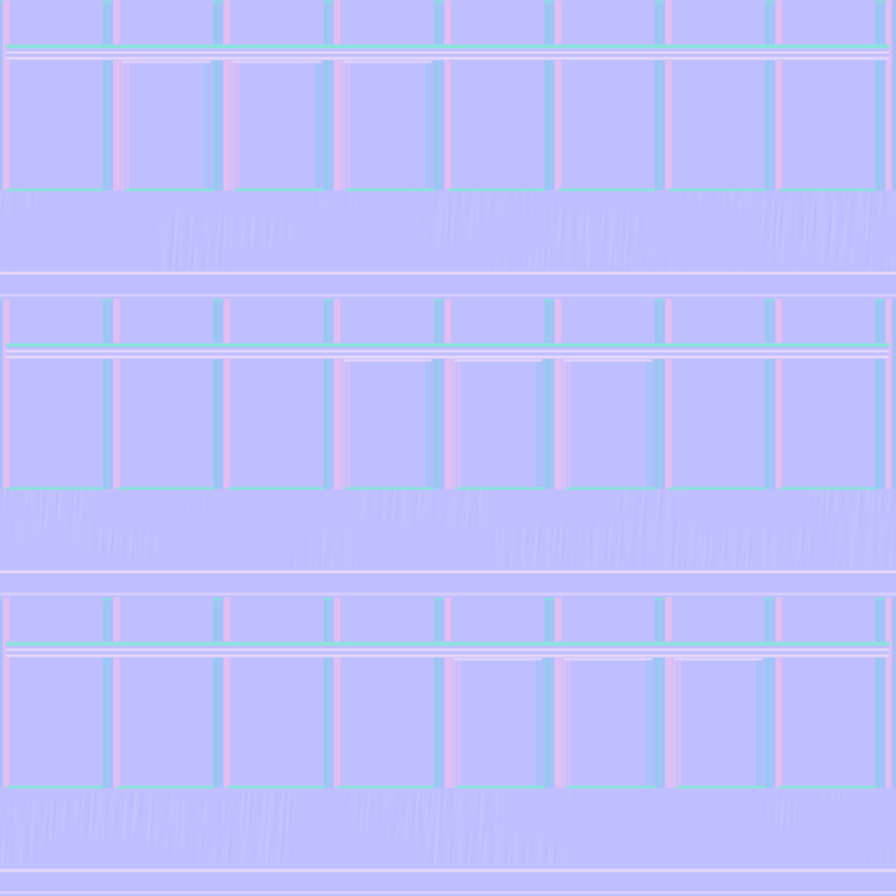
This texture map is drawn by a WebGL 1 fragment shader. Its source:

```glsl
precision highp float;
// Normal-map style facade: three storeys of eight framed panes, with moulded
// rails, a scuffed wall strip and three inset panes per storey. Every bevel
// is a box-filtered band, laid out on a grid of 768 units per canvas side.
uniform vec2 u_resolution;

const float GRID = 768.0;
const float STOREY = 256.0;
const float PANE = 94.6;
const float FIRST_POST = 2.5;

const vec3 FLAT = vec3(0.75, 0.75, 1.0);
const vec3 PINK = vec3(0.89, 0.745, 0.95);
const vec3 SOFT_PINK = vec3(0.83, 0.755, 0.975);
const vec3 PALE = vec3(0.90, 0.84, 0.98);
const vec3 BLUE = vec3(0.66, 0.75, 0.98);
const vec3 DEEP_BLUE = vec3(0.59, 0.79, 0.94);
const vec3 TEAL = vec3(0.53, 0.90, 0.85);

float hash(vec2 p) {
  return fract(sin(dot(p, vec2(127.1, 311.7))) * 43758.5453);
}

float noise(vec2 p) {
  vec2 i = floor(p);
  vec2 f = fract(p);
  f = f * f * (3.0 - 2.0 * f);
  float low = mix(hash(i), hash(i + vec2(1.0, 0.0)), f.x);
  float high = mix(hash(i + vec2(0.0, 1.0)), hash(i + vec2(1.0, 1.0)), f.x);
  return mix(low, high, f.y);
}

// Coverage of the interval from a to b, filtered over a width of soft.
float band(float x, float a, float b, float soft) {
  return clamp((x - a) / soft + 0.5, 0.0, 1.0)
       - clamp((x - b) / soft + 0.5, 0.0, 1.0);
}

// Bevels of a post; d is the signed distance from its ridge.
vec3 post(vec3 color, float d, float mask, float soft) {
  color = mix(color, BLUE, mask * band(d, -4.5, 0.0, soft));
  color = mix(color, DEEP_BLUE, mask * band(d, -9.0, -4.5, soft));
  return mix(color, PINK, mask * band(d, 0.0, 5.5, soft));
}

// Extra stepped frame inside an inset pane.
vec3 insetFrame(vec3 color, float d, float v, float mask, float soft) {
  color = mix(color, SOFT_PINK, mask * band(d, 0.0, 10.0, soft));
  color = mix(color, PINK, 0.8 * mask * band(d, 11.5, 13.5, soft));
  color = mix(color, BLUE, 0.75 * mask * band(d, -14.0, -9.0, soft));
  color = mix(color, DEEP_BLUE, 0.8 * mask * band(d, -16.2, -14.2, soft));
  float inside = 1.0 - band(d, -11.0, 8.0, soft);
  return mix(color, PALE, 0.85 * mask * inside * band(v, 51.5, 54.0, soft));
}

// Faint, slightly slanted vertical scratches in patches.
vec3 scuffs(vec3 color, vec2 p, float mask) {
  vec2 q = vec2(p.x * 0.38 + p.y * 0.025, p.y * 0.026);
  float slope = noise(q + vec2(0.6, 0.0)) - noise(q);
  float patches = smoothstep(0.35, 0.75, noise(p * vec2(0.018, 0.03) + 7.0));
  return color + mask * patches * slope * vec3(0.06, 0.025, -0.02);
}

// Moulded rail across the panes and the ledges around the wall strip.
vec3 rails(vec3 color, float x, float v, float soft) {
  float span = band(x, 5.0, 762.0, soft);
  color = mix(color, FLAT, span * band(v, 38.0, 51.5, soft));
  color = mix(color, TEAL, span * band(v, 38.3, 41.3, soft));
  color = mix(color, PALE, span * band(v, 44.0, 46.0, soft));
  color = mix(color, PALE, span * band(v, 48.8, 51.2, soft));
  color = mix(color, PALE, band(v, 232.8, 235.4, soft));
  return mix(color, PALE, 0.7 * band(v, 252.2, 254.2, soft));
}

void main() {
  vec2 p = gl_FragCoord.xy / u_resolution * GRID;
  p.y = GRID - p.y;
  float soft = max(1.5, GRID / min(u_resolution.x, u_resolution.y));

  // Storey and pane coordinates.
  float storey = floor(p.y / STOREY);
  float v = mod(p.y, STOREY);
  float along = p.x - FIRST_POST;
  float pane = floor(along / PANE);
  float d = mod(along + 0.5 * PANE, PANE) - 0.5 * PANE;

  // Three neighbouring panes are inset, shifted on each storey.
  float firstInset = 1.0 + floor(storey * 1.7 + 0.5);
  float inset = step(firstInset, pane) * step(pane, firstInset + 2.0);

  float windows = band(v, 0.0, 163.0, soft);
  float lower = band(v, 51.5, 163.0, soft);
  vec3 color = scuffs(FLAT, p, band(v, 165.0, 231.0, 8.0));
  color = insetFrame(color, d, v, inset * lower, soft);
  color = post(color, d, windows, soft);
  color = mix(color, BLUE, windows * band(p.x, 764.5, 780.0, soft));

  // Sills, and the lit caps of the posts.
  float sillStart = mix(3.0, 10.0, inset);
  float sill = (1.0 - band(d, -9.0, sillStart, soft)) * step(pane, 7.5);
  color = mix(color, TEAL, sill * band(v, 161.5, 163.8, soft));
  color = mix(color, TEAL, 0.7 * band(d, -9.0, -1.0, soft) * band(v, 0.5, 2.5, soft));

  gl_FragColor = vec4(rails(color, p.x, v, soft), 1.0);
}
```
